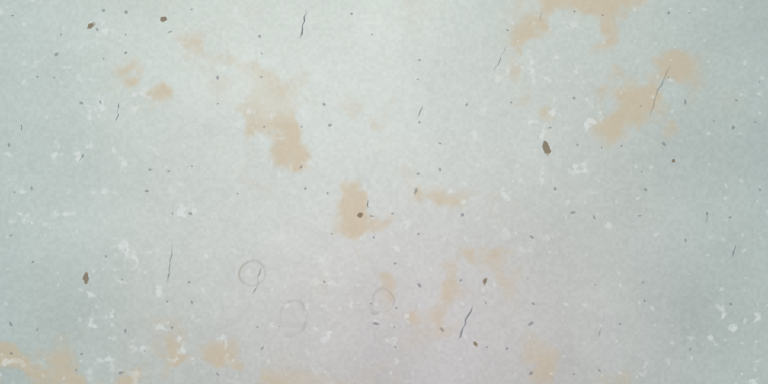
A Shadertoy shader for this texture:

```glsl
// Pale polished limestone slab: a soft light falloff with a rosy lower middle,
// cloudy mottling, ochre stains, chalky flecks, tiny pits and steep hairline
// cracks. All layers come from value noise and hashed scatter over the canvas.
#define BRIGHT vec3(0.830, 0.860, 0.838)
#define SHADE vec3(0.685, 0.718, 0.698)
#define ROSE_TINT vec3(0.050, 0.008, 0.028)
#define OCHRE vec3(0.790, 0.690, 0.550)
#define CHALK vec3(0.870, 0.890, 0.885)
#define INK vec3(0.360, 0.380, 0.420)
#define RUST vec3(0.470, 0.410, 0.330)
#define CRACKS 16
#define RINGS 3
#define MOTTLE 0.055
#define GRAIN 0.030
#define CRACK_WIDTH 0.0034

float hash(vec2 p) {
    vec3 q = fract(p.xyx * 0.1031);
    q += dot(q, q.yzx + 33.33);
    return fract((q.x + q.y) * q.z);
}

vec2 hash2(vec2 p) {
    return vec2(hash(p), hash(p + 57.3));
}

float noise(vec2 p) {
    vec2 cell = floor(p), f = fract(p);
    f = f * f * (3.0 - 2.0 * f);
    float low = mix(hash(cell), hash(cell + vec2(1, 0)), f.x);
    float high = mix(hash(cell + vec2(0, 1)), hash(cell + vec2(1, 1)), f.x);
    return mix(low, high, f.y);
}

float fbm(vec2 p) {
    float sum = 0.0, amp = 0.533;
    for (int i = 0; i < 4; i++) {
        sum += amp * noise(p);
        p = mat2(1.6, 1.2, -1.2, 1.6) * p + 17.7;
        amp *= 0.5;
    }
    return sum;
}

// One small stretched speck in a share of the grid cells; radius in canvas heights.
float specks(vec2 p, float cells, float share, float radius, float seed) {
    vec2 id = floor(p * cells) + seed;
    vec2 q = (fract(p * cells) - mix(vec2(0.3), vec2(0.7), hash2(id))) / cells;
    float angle = 6.283 * hash(id + 11.0);
    q = mat2(cos(angle), sin(angle), -sin(angle), cos(angle)) * q;
    q.x *= mix(0.45, 1.0, hash(id + 23.0));
    float size = radius * mix(0.4, 1.0, hash(id + 31.0));
    float soft = 0.8 / iResolution.y;
    float dist = length(q) + 0.5 * size * (noise(p * 160.0) - 0.5);
    return step(hash(id + 43.0), share) * (1.0 - smoothstep(size - soft, size + soft, dist));
}

// Tapered, wavering and broken hairlines that all lean a little to the right.
float cracks(vec2 p, float aspect) {
    float cover = 0.0, soft = 1.0 / iResolution.y;
    for (int i = 0; i < CRACKS; i++) {
        vec2 id = vec2(float(i) * 3.0 + 5.0, 71.0);
        vec2 r = hash2(id);
        float across = (float(i) + 0.2 + 0.6 * r.x) / float(CRACKS);
        vec2 q = p - vec2(across * aspect, mix(0.08, 0.98, r.y));
        vec2 dir = normalize(vec2(mix(0.12, 0.5, hash(id + 7.0)), 1.0));
        float halfLen = mix(0.014, 0.115, pow(hash(id + 13.0), 2.2)) * mix(0.6, 1.0, across);
        float along = dot(q, dir) / halfLen;
        float off = dot(q, vec2(dir.y, -dir.x));
        off += 0.014 * (noise(vec2(p.y * 24.0, id.x)) - 0.5);
        off += 0.005 * (noise(vec2(p.y * 90.0, id.x)) - 0.5);
        float width = 0.5 * CRACK_WIDTH * mix(0.3, 1.3, noise(vec2(p.y * 45.0, id.x + 9.0)));
        float line = 1.0 - smoothstep(width - soft, width + soft, abs(off));
        float gaps = smoothstep(0.15, 0.5, noise(vec2(p.y * 55.0, id.x + 20.0)));
        float taper = 1.0 - smoothstep(0.5, 1.0, abs(along));
        cover = max(cover, line * taper * mix(0.25, 1.0, gaps) * mix(0.4, 0.95, hash(id + 19.0)));
    }
    return cover;
}

// Faint, uneven fossil outlines.
float rings(vec2 p, float aspect) {
    float cover = 0.0;
    for (int i = 0; i < RINGS; i++) {
        vec2 id = vec2(float(i) + 3.0, 131.0);
        vec2 q = p - vec2(aspect * mix(0.3, 0.6, hash(id)), mix(0.15, 0.4, hash(id + 4.0)));
        float dist = length(q * vec2(1.0, 0.85)) + 0.025 * (noise(p * 28.0) - 0.5);
        cover = max(cover, 1.0 - smoothstep(0.001, 0.006, abs(dist - 0.03)));
    }
    return cover * noise(p * 35.0);
}

void mainImage(out vec4 fragColor, in vec2 fragCoord) {
    vec2 uv = fragCoord / iResolution.xy;
    vec2 p = fragCoord / iResolution.y;
    float aspect = iResolution.x / iResolution.y;

    // Light from the upper middle, rosy below, cool towards the sides
    float falloff = length((uv - vec2(0.40, 0.95)) * vec2(1.7, 0.95));
    vec3 color = mix(BRIGHT, SHADE, smoothstep(0.0, 1.25, falloff));
    vec2 rose = (uv - vec2(0.55, 0.08)) / vec2(0.30, 0.46);
    color += ROSE_TINT * exp(-dot(rose, rose));
    color += vec3(-0.012, 0.004, 0.010) * smoothstep(0.25, 0.5, abs(uv.x - 0.5));

    // Cloudy mottling and fine grain
    color += MOTTLE * (fbm(p * 5.0) - 0.5);
    color += GRAIN * (noise(p * 120.0) - 0.5);
    color += 0.5 * GRAIN * (noise(p * 230.0 + 40.0) - 0.5);

    // Ochre stains gathered in loose patches
    float stain = smoothstep(0.48, 0.66, fbm(p * 2.6 + 8.0));
    stain *= smoothstep(0.49, 0.70, fbm(p * 12.0 + 3.0));
    color = mix(color, OCHRE, 0.5 * stain);

    // Chalky flecks and dots
    float chalk = smoothstep(0.66, 0.82, fbm(p * 34.0)) * smoothstep(0.42, 0.62, fbm(p * 4.0 + 21.0));
    chalk = max(chalk, 0.6 * specks(p, 22.0, 0.30, 0.0045, 5.0));
    color = mix(color, CHALK, 0.6 * chalk);

    // Pits, rusty spots, fossil outlines and cracks
    color = mix(color, INK, 0.40 * specks(p, 17.0, 0.20, 0.0038, 60.0));
    color = mix(color, RUST, 0.75 * specks(p, 6.0, 0.14, 0.0090, 90.0));
    color = mix(color, RUST, 0.22 * rings(p, aspect));
    color = mix(color, INK, 0.85 * cracks(p, aspect));

    fragColor = vec4(clamp(color, 0.0, 1.0), 1.0);
}
```
